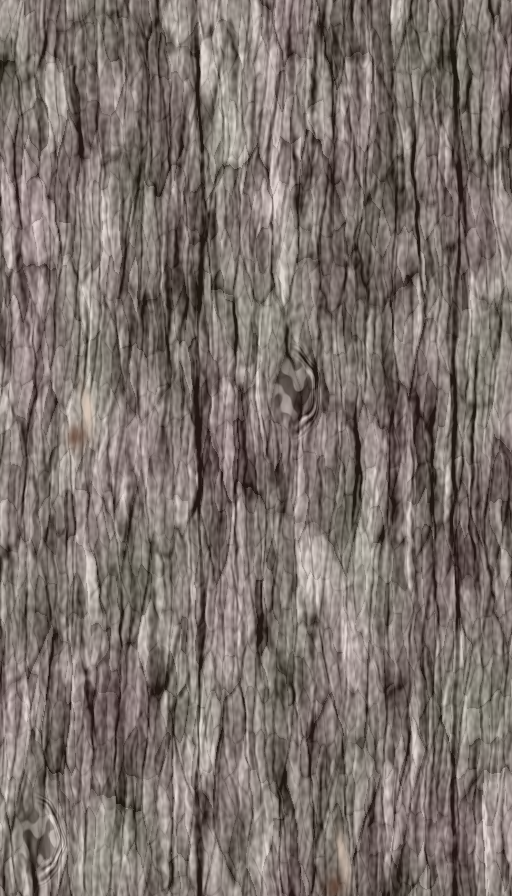
Reproduce this texture procedurally as a Shadertoy shader.

```glsl
// Weathered tree bark: upright fibrous plates, dark fissures, pale flakes, knots and scars.

const vec3 DARK_BARK = vec3(0.25, 0.21, 0.19);
const vec3 PALE_BARK = vec3(0.80, 0.76, 0.74);
const vec3 RUST = vec3(0.34, 0.20, 0.14);
const vec3 BARE_WOOD = vec3(0.86, 0.78, 0.72);
const vec3 TINT = vec3(0.022, -0.012, 0.016);     // violet to moss drift
const vec2 PLATE_SCALE = vec2(21.0, 4.2);         // plates per canvas width
const vec2 CHIP_SCALE = vec2(52.0, 13.0);
const vec2 FIBRE_SCALE = vec2(72.0, 7.0);
const vec2 GRAIN_SCALE = vec2(135.0, 62.0);
const vec2 LIGHT_STEP = vec2(-0.004, 0.003);
const float BASE_TONE = 0.53;
const float RELIEF = 0.34;
const float FISSURE_X = 0.39;
const vec2 KNOT = vec2(0.07, 0.11);
const vec2 KNOT_SIZE = vec2(0.052, 0.082);
const vec2 SCAR = vec2(0.67, 0.075);
const vec2 HALF_DROP = vec2(0.5, 0.877);          // spacing of knots and scars

vec2 hash2(vec2 p) {
    vec3 a = fract(p.xyx * vec3(0.1031, 0.1030, 0.0973));
    a += dot(a, a.yzx + 33.33);
    return fract((a.xx + a.yz) * a.zy);
}

float cornerSlope(vec2 corner, vec2 offset) {
    float angle = 6.2832 * hash2(corner).x;
    return dot(vec2(cos(angle), sin(angle)), offset);
}

// Gradient noise, roughly -1 to 1
float noise(vec2 p) {
    vec2 i = floor(p), f = p - i;
    vec2 u = f * f * f * (f * (f * 6.0 - 15.0) + 10.0);
    vec2 e = vec2(0.0, 1.0);
    float low = mix(cornerSlope(i, f), cornerSlope(i + e.yx, f - e.yx), u.x);
    float high = mix(cornerSlope(i + e, f - e), cornerSlope(i + 1.0, f - 1.0), u.x);
    return 1.4 * mix(low, high, u.y);
}

// Scattered cells: x = gap to the nearest border, y = random cell tone
vec2 plates(vec2 p) {
    vec2 cell = floor(p);
    float nearest = 9.0, second = 9.0, tone = 0.0;
    for (int y = -1; y <= 1; y++)
    for (int x = -1; x <= 1; x++) {
        vec2 id = cell + vec2(x, y);
        float d = length(id + 0.1 + 0.8 * hash2(id) - p);
        if (d < nearest) { second = nearest; nearest = d; tone = hash2(id + 71.0).y; }
        else second = min(second, d);
    }
    return vec2(second - nearest, tone);
}

float crackLine(vec2 p, float width) {
    return 1.0 - smoothstep(0.0, width, abs(noise(p)));
}

// Fibres and plates, with splits between them
float barkHeight(vec2 p) {
    p.x += 0.018 * noise(p * vec2(3.0, 2.2)) + 0.005 * noise(p * vec2(16.0, 9.0));
    p += vec2(0.0025, 0.012) * noise(p * vec2(60.0, 30.0) + 5.0);
    vec2 plate = plates(p * PLATE_SCALE);
    vec2 chip = plates(p * CHIP_SCALE + 19.0);
    float h = 0.30 * (plate.y - 0.5) + 0.25 * (chip.y - 0.5);
    h += 0.30 * noise(p * FIBRE_SCALE) + 0.16 * noise(p * FIBRE_SCALE * vec2(0.45, 0.5) + 31.0);
    h -= 0.24 * (1.0 - smoothstep(0.0, 0.16, plate.x));
    h -= 0.10 * (1.0 - smoothstep(0.0, 0.18, chip.x));
    float splitMask = smoothstep(-0.15, 0.35, noise(p * vec2(7.0, 3.0) + 7.0));
    h -= 0.46 * splitMask * crackLine(p * vec2(13.0, 1.3) + 3.0, 0.13);
    h -= 0.20 * crackLine(p * vec2(30.0, 3.6) + 11.0, 0.18);
    return h;
}

// Long dark fissures running the full height
float fissure(vec2 p) {
    float x = p.x - FISSURE_X + 0.014 * noise(vec2(p.y * 2.6, 4.0)) + 0.004 * noise(p * vec2(9.0, 14.0));
    float gap = 0.5 * abs(fract(2.0 * x + 0.5) - 0.5);
    float width = 0.007 + 0.006 * noise(vec2(p.y * 5.0, floor(2.0 * x + 0.5)));
    return 1.0 - smoothstep(0.2 * width, width, gap);
}

vec2 fromCentre(vec2 p, vec2 centre) {
    vec2 d = p - centre;
    return vec2(fract(d.x + 0.5) - 0.5, d.y);
}

void mainImage(out vec4 fragColor, in vec2 fragCoord) {
    vec2 p = fragCoord / iResolution.x;

    // Grain parts around each knot
    vec2 q = p;
    for (int i = 0; i < 2; i++) {
        vec2 k = fromCentre(p, KNOT + float(i) * HALF_DROP) / KNOT_SIZE;
        q.x -= 0.022 * k.x * exp(-0.7 * dot(k, k));
    }

    float height = barkHeight(q);
    float tone = BASE_TONE + height + RELIEF * (height - barkHeight(q + LIGHT_STEP));
    tone += 0.18 * noise(p * vec2(5.0, 1.6) + 2.0) + 0.20 * noise(p * GRAIN_SCALE);

    // Pale lifted flakes
    float flake = noise(q * vec2(27.0, 5.5) + 43.0) + 0.35 * noise(q * vec2(80.0, 30.0));
    tone += 0.26 * smoothstep(0.32, 0.55, flake);
    tone -= 0.50 * fissure(q);

    // Knots: broken pale core, curved strands, shaded right rim
    for (int i = 0; i < 2; i++) {
        vec2 k = fromCentre(p, KNOT + float(i) * HALF_DROP) / KNOT_SIZE;
        float r = length(k) + 0.14 * noise(p * 24.0);
        float core = 1.0 - smoothstep(0.55, 0.85, r);
        float patches = smoothstep(-0.05, 0.22, noise(p * vec2(42.0, 27.0) + 8.0));
        tone = mix(tone, 0.22 + 0.55 * patches + 0.5 * height, 0.75 * core);
        float ring = smoothstep(0.65, 0.8, r) * (1.0 - smoothstep(1.0, 1.2, r));
        float side = smoothstep(-0.2, 0.6, k.x);
        tone += ring * side * (0.75 * noise(vec2(r * 11.0, k.y * 1.2)) - 0.12);
    }

    vec3 color = mix(DARK_BARK, PALE_BARK, clamp(tone, -0.22, 1.15));
    color += TINT * noise(p * vec2(8.0, 4.0) + 60.0);

    // Scars: a bare streak above a rusty foot
    for (int i = 0; i < 2; i++) {
        vec2 s = fromCentre(p, SCAR + float(i) * HALF_DROP);
        vec2 streak = (s + vec2(0.15 * s.y, 0.0)) / vec2(0.011, 0.048);
        vec2 foot = (s + vec2(0.018, 0.055)) / vec2(0.020, 0.026);
        float ragged = 0.8 + 0.5 * noise(q * vec2(50.0, 14.0));
        color = mix(color, RUST, clamp(0.75 * ragged * exp(-dot(foot, foot)), 0.0, 1.0));
        color = mix(color, BARE_WOOD, clamp(ragged * exp(-dot(streak, streak)), 0.0, 0.9));
    }
    fragColor = vec4(clamp(color, 0.0, 1.0), 1.0);
}
```
